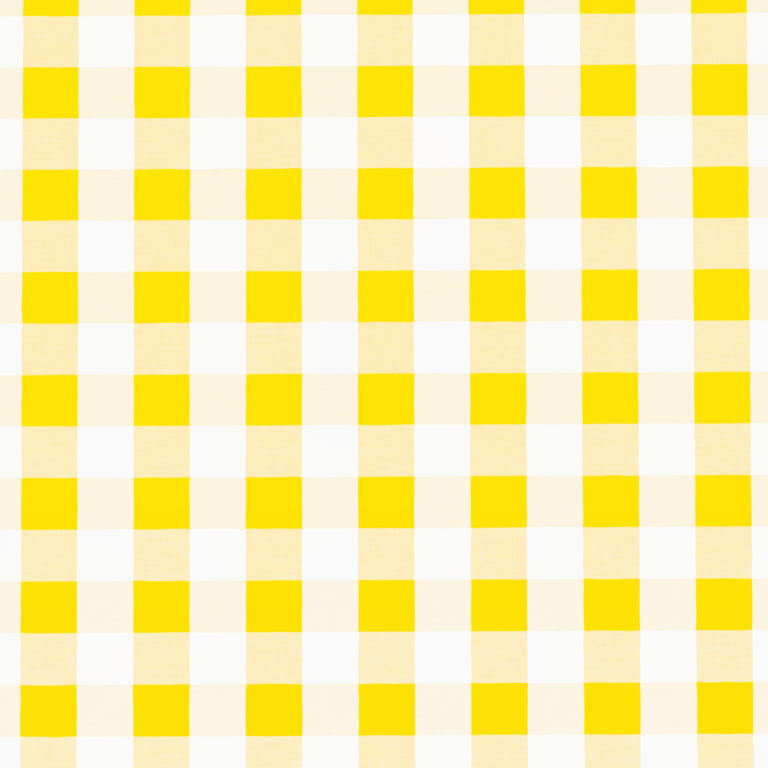
Write a WebGL 2 fragment shader that draws this pattern.

```glsl
#version 300 es
precision highp float;
// Yellow gingham cloth: crossing bands with a fine weave and a slight skew.

#define COLUMN_START 0.3203
#define COLUMN_PERIOD_TOP 0.1449
#define COLUMN_PERIOD_BOTTOM 0.1470
#define ROW_START 0.0887
#define ROW_PERIOD 0.1341
#define ROW_TILT 0.0045
#define ROW_BOW 0.0024
#define BAND_SHARE 0.498
#define EDGE_WOBBLE 0.0010
#define THREADS 300.0
#define WEAVE_STRENGTH 0.13

uniform vec2 u_resolution;
out vec4 fragColor;

const vec3 WHITE = vec3(0.982, 0.980, 0.978);
const vec3 ROW_CREAM = vec3(0.988, 0.953, 0.872);
const vec3 COLUMN_CREAM = vec3(0.988, 0.928, 0.730);
const vec3 YELLOW = vec3(0.995, 0.893, 0.015);

float hash(vec2 p) {
    return fract(sin(dot(p, vec2(127.1, 311.7))) * 43758.5453);
}

float noise(vec2 p) {
    vec2 i = floor(p);
    vec2 f = fract(p);
    f = f * f * (3.0 - 2.0 * f);
    float low = mix(hash(i), hash(i + vec2(1.0, 0.0)), f.x);
    float high = mix(hash(i + vec2(0.0, 1.0)), hash(i + vec2(1.0, 1.0)), f.x);
    return mix(low, high, f.y);
}

// Coverage of the band filling the first BAND_SHARE of every period.
float band(float coord, float softness) {
    float offset = fract(coord - 0.5 * BAND_SHARE + 0.5) - 0.5;
    float dist = abs(offset) - 0.5 * BAND_SHARE;
    return 1.0 - smoothstep(-softness, softness, dist);
}

// Mottled threads running both ways, centred on zero.
float weave(vec2 uv) {
    float across = noise(uv * THREADS * vec2(0.22, 1.0));
    float down = noise(uv * THREADS * vec2(1.0, 0.22) + 57.0);
    return across + down - 1.0;
}

void main() {
    vec2 uv = gl_FragCoord.xy / u_resolution;
    float fromTop = 1.0 - uv.y;

    // Cloth coordinates: columns fan out downward, rows tilt and bow.
    float columnPeriod = mix(COLUMN_PERIOD_BOTTOM, COLUMN_PERIOD_TOP, uv.y);
    float bow = ROW_BOW * sin(3.14159 * fromTop);
    vec2 wobble = EDGE_WOBBLE * (vec2(noise(uv * 55.0), noise(uv * 55.0 + 31.0)) - 0.5);
    vec2 cloth = vec2(
        (uv.x - COLUMN_START + wobble.x) / columnPeriod,
        (fromTop - ROW_START + ROW_TILT * uv.x + bow + wobble.y) / ROW_PERIOD);

    // Band coverage with edges about a pixel wide.
    vec2 softness = max(vec2(0.0012), 0.8 / u_resolution) / vec2(columnPeriod, ROW_PERIOD);
    float column = band(cloth.x, softness.x);
    float row = band(cloth.y, softness.y);

    // Weave and fading show on the pale tints only.
    float cellTone = hash(floor(cloth * 2.0)) - 0.5;
    float thread = weave(uv) * WEAVE_STRENGTH;
    float fade = 0.12 * smoothstep(0.45, 1.0, fromTop) + 0.06 * cellTone;
    vec3 rowTint = mix(ROW_CREAM, WHITE, fade * 1.6 + thread);
    vec3 columnTint = mix(COLUMN_CREAM, WHITE, fade + thread * 1.4);

    // Solid yellow deepens slightly toward the bottom.
    vec3 solid = YELLOW - vec3(0.0, 0.012, 0.0) * smoothstep(0.4, 1.0, fromTop);
    vec3 ground = WHITE + 0.004 * (noise(uv * 9.0) - 0.5);

    vec3 color = mix(mix(ground, rowTint, row), mix(columnTint, solid, row), column);
    fragColor = vec4(clamp(color, 0.0, 1.0), 1.0);
}
```
